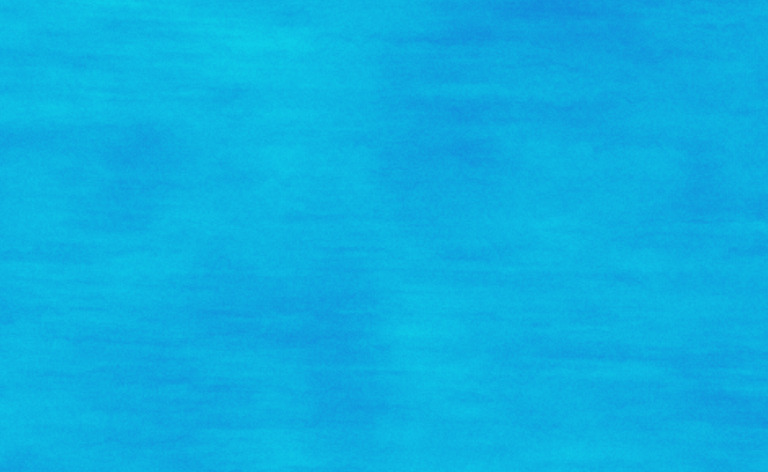
Give the GLSL for this texture, as a Shadertoy shader.

```glsl
const vec3 DEEP_BLUE = vec3(0.07, 0.56, 0.86);
const vec3 MID_CYAN = vec3(0.05, 0.69, 0.88);
const vec3 LIGHT_CYAN = vec3(0.05, 0.80, 0.905);

float hash(vec2 cell) {
    return fract(sin(dot(cell, vec2(12.9898, 78.233))) * 43758.5453);
}

// Smooth value noise, centred on zero
float noise(vec2 p) {
    vec2 cell = floor(p);
    vec2 f = fract(p);
    f = f * f * (3.0 - 2.0 * f);
    float low = mix(hash(cell), hash(cell + vec2(1.0, 0.0)), f.x);
    float high = mix(hash(cell + vec2(0.0, 1.0)), hash(cell + vec2(1.0, 1.0)), f.x);
    return mix(low, high, f.y) - 0.5;
}

float fbm(vec2 p, int octaves) {
    float sum = 0.0;
    float amplitude = 0.5;
    for (int i = 0; i < octaves; i++) {
        sum += amplitude * noise(p);
        p = p * 1.97 + vec2(17.3, 9.1);
        amplitude *= 0.5;
    }
    return sum;
}

// Brush marks stretched along x, broken into patches
float streaks(vec2 p, vec2 frequency, float seed) {
    float lines = fbm(p * frequency + seed, 3);
    float patches = 0.5 + smoothstep(-0.2, 0.25, noise(p * vec2(4.0, 7.0) + seed));
    return lines * patches;
}

// Pools of pigment with ragged edges and blunt stroke ends
float pools(vec2 p, float seed) {
    vec2 ragged = p + 0.06 * vec2(fbm(p * 16.0, 3), fbm(p * 19.0 + 5.0, 3));
    float cloud = fbm(ragged * vec2(3.2, 4.6) + seed, 5);
    float overlap = noise(ragged * vec2(7.0, 3.0) + seed * 2.0);
    return cloud + 0.25 * overlap;
}

// Sparse short dabs, from zero to one
float dabs(vec2 p, vec2 frequency, float seed) {
    vec2 ragged = p + 0.03 * vec2(noise(p * 30.0), noise(p * 38.0 + 9.0));
    return smoothstep(0.08, 0.36, noise(ragged * frequency + seed));
}

// Paper tooth at two sizes
float tooth(vec2 p) {
    return noise(p * 290.0) + 0.6 * noise(p * 165.0 + 11.0);
}

vec3 pigment(float tone) {
    vec3 dark = mix(MID_CYAN, DEEP_BLUE, clamp(-tone, 0.0, 1.0));
    return mix(dark, LIGHT_CYAN, clamp(tone, 0.0, 1.0));
}

void mainImage(out vec4 fragColor, in vec2 fragCoord) {
    vec2 p = fragCoord / iResolution.y;
    float aspect = iResolution.x / iResolution.y;

    // Strokes tilt and waver slightly
    vec2 stroke = p;
    stroke.y += 0.02 * p.x + 0.02 * noise(p * vec2(1.6, 2.2) + 31.0);
    stroke.y += 0.004 * noise(p * vec2(14.0, 9.0) + 53.0);

    // Washes and mottling
    float tone = 0.05 + 1.35 * pools(stroke, 7.0);
    tone += 0.40 * fbm(p * vec2(16.0, 24.0) + 71.0, 3);

    // Brush marks and fine bristle lines
    tone += 0.55 * streaks(stroke, vec2(4.0, 34.0), 3.0);
    tone += 0.50 * streaks(stroke, vec2(8.0, 90.0), 41.0);

    // Pale dabs and thin dark lines
    tone += 0.24 * dabs(stroke, vec2(5.0, 13.0), 23.0);
    tone -= 0.17 * dabs(stroke, vec2(6.0, 75.0), 63.0);

    // Deeper wash toward the upper right, paler at the left
    vec2 corner = (p - vec2(0.84 * aspect, 1.0)) / vec2(0.5, 0.25);
    tone -= 0.32 * exp(-dot(corner, corner));
    tone += 0.16 * (0.5 - p.x / aspect);

    tone += 0.38 * tooth(p);

    fragColor = vec4(pigment(tone), 1.0);
}
```
